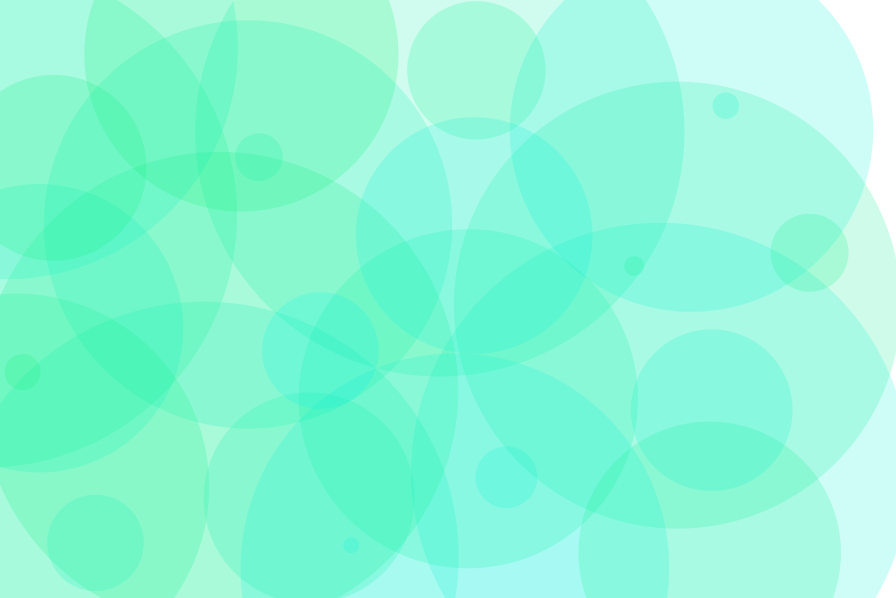
Reproduce this background procedurally as a WebGL 1 fragment shader.

```glsl
precision highp float;
// Overlapping translucent discs in green to cyan tints on white paper.
// Disc centres follow a low-discrepancy sequence with some hashed jitter, radii
// shrink along the sequence, and each disc is blended over those before it.

uniform vec2 u_resolution;

const int DISC_COUNT = 29;
const float PI = 3.14159;
const float OPACITY = 0.2;
const vec3 PAPER = vec3(1.0);
const vec3 GREEN = vec3(0.06, 0.945, 0.43);
const vec3 CYAN = vec3(0.04, 0.945, 0.92);

vec2 hash2(float n) {
  return fract(sin(vec2(n * 12.99, n * 78.23) + 1.7) * 4375.85);
}

// Evenly spread centre; progress runs from 0 to 1 along the sequence.
vec2 discCentre(float index, float progress, float aspect) {
  vec2 spread = fract(0.5 + index * vec2(0.75488, 0.56984));
  vec2 jitter = (hash2(index) - 0.5) * 0.25 * progress * progress;
  return (spread - vec2(0.027, 0.0) + jitter) * vec2(aspect, 1.0);
}

// A few large discs, a middle range, then a tail of small ones.
float discRadius(float progress) {
  return 0.012 + 0.415 * (0.5 + 0.5 * cos(PI * progress));
}

vec3 discTint(float index) {
  return mix(GREEN, CYAN, fract(index * 0.618));
}

// Antialiased disc mask, one pixel wide at the rim.
float discMask(vec2 point, vec2 centre, float radius, float pixel) {
  return clamp((radius - distance(point, centre)) / pixel + 0.5, 0.0, 1.0);
}

void main() {
  // Canvas height is one unit.
  float pixel = 1.0 / u_resolution.y;
  float aspect = u_resolution.x * pixel;
  vec2 point = gl_FragCoord.xy * pixel;

  vec3 colour = PAPER;
  for (int i = 1; i <= DISC_COUNT; i++) {
    float index = float(i);
    float progress = index / float(DISC_COUNT + 1);
    vec2 centre = discCentre(index, progress, aspect);
    float mask = discMask(point, centre, discRadius(progress), pixel);
    colour = mix(colour, discTint(index), OPACITY * mask);
  }
  gl_FragColor = vec4(colour, 1.0);
}
```
